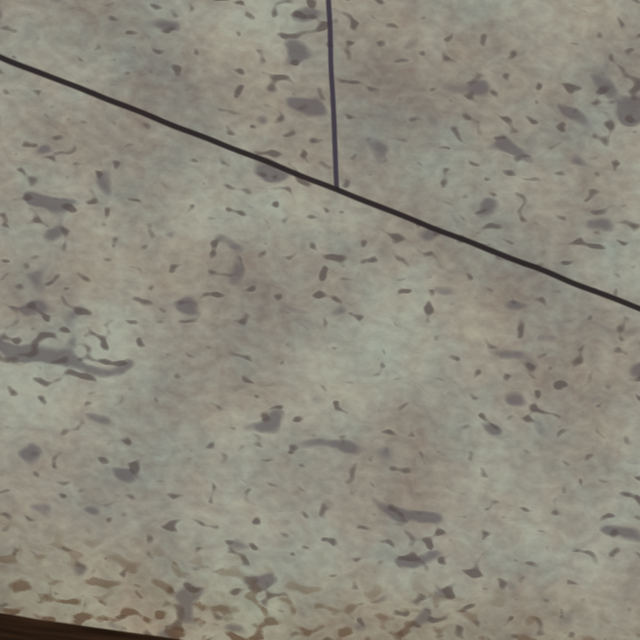
Write a Shadertoy shader that draws this texture.

```glsl
// Weathered stone slabs: one long sloping joint, a short upright joint above it,
// and a dark strip under the lower left edge. Layered gradient noise gives the
// pale and mauve mottling, the fine grain, and clustered pits and stains.

const vec3 PALE  = vec3(0.625, 0.625, 0.565);
const vec3 MID   = vec3(0.500, 0.472, 0.437);
const vec3 PIT   = vec3(0.335, 0.300, 0.290);
const vec3 STAIN = vec3(0.385, 0.365, 0.370);
const vec3 RUST  = vec3(0.360, 0.275, 0.205);
const vec3 JOINT = vec3(0.165, 0.145, 0.145);
const vec3 UPRIGHT_JOINT = vec3(0.235, 0.215, 0.260);
const vec3 STRIP = vec3(0.155, 0.105, 0.070);

const vec2 JOINT_LEFT  = vec2(0.0, 0.911);
const vec2 JOINT_RIGHT = vec2(1.0, 0.517);
const vec2 UPRIGHT_TOP  = vec2(0.513, 1.0);
const vec2 UPRIGHT_FOOT = vec2(0.526, 0.704);
const vec2 STRIP_LEFT  = vec2(0.0, 0.041);
const vec2 STRIP_RIGHT = vec2(0.285, 0.0);
const float JOINT_HALF_WIDTH = 0.0042;
const float UPRIGHT_HALF_WIDTH = 0.0038;
const float EDGE_SOFTNESS = 0.0022;
const float JOINT_WOBBLE = 0.0022;
const float PATCH_SCALE = 4.5;
const vec2 GRAIN_SCALE = vec2(48.0, 66.0);
const vec2 PIT_SCALE = vec2(40.0, 58.0);
const vec2 STAIN_SCALE = vec2(17.0, 25.0);

// Unit gradient from an integer hash of the lattice point.
vec2 gradient(vec2 cell) {
    uvec2 q = uvec2(ivec2(cell) + 4096);
    uint h = q.x * 73856093u ^ q.y * 19349663u;
    h = (h ^ (h >> 15)) * 2246822u;
    h = (h ^ (h >> 13)) * 3266489u;
    float angle = 6.28318 * float((h ^ (h >> 16)) & 65535u) / 65536.0;
    return vec2(cos(angle), sin(angle));
}

float noise(vec2 p) {
    vec2 i = floor(p), f = fract(p);
    vec2 u = f * f * f * (f * (f * 6.0 - 15.0) + 10.0);
    vec2 e = vec2(1.0, 0.0);
    float low  = mix(dot(gradient(i), f), dot(gradient(i + e), f - e), u.x);
    float high = mix(dot(gradient(i + e.yx), f - e.yx),
                     dot(gradient(i + 1.0), f - 1.0), u.x);
    return mix(low, high, u.y);
}

float fbm(vec2 p) {
    float sum = 0.0, amplitude = 1.0;
    for (int i = 0; i < 4; i++) {
        sum += amplitude * noise(p);
        p = mat2(1.6, 1.2, -1.2, 1.6) * p + 17.3;
        amplitude *= 0.5;
    }
    return sum;
}

// Signed distance to the line through a and b, positive on its left side.
float lineSide(vec2 p, vec2 a, vec2 b) {
    vec2 d = normalize(b - a);
    return d.x * (p.y - a.y) - d.y * (p.x - a.x);
}

float stroke(float dist, float halfWidth, float soft) {
    return 1.0 - smoothstep(halfWidth - soft, halfWidth + soft, abs(dist));
}

vec3 stone(vec2 p, float edgeHeight) {
    // Lean the grain along the long joint and bend it slightly.
    vec2 q = mat2(0.966, 0.259, -0.259, 0.966) * p;
    q = vec2(q.x, p.y + 0.22 * p.x);
    q += 0.008 * vec2(noise(p * 21.0), noise(p * 21.0 + 40.0));

    // Broad mottling, with fine grain over it.
    float mottling = fbm(p * PATCH_SCALE + 3.7);
    float grain = fbm(q * GRAIN_SCALE);
    float tone = 0.60 + 0.85 * mottling + 0.42 * grain;
    vec3 color = mix(MID, PALE, clamp(tone, -0.3, 1.15));

    // Drift between warm pink and cool green.
    float hue = fbm(p * 6.0 + 51.0) + 0.5 * noise(q * 32.0 + 9.0);
    color += hue * vec3(0.026, -0.006, -0.016);

    // Stains and pits gather in the same clusters.
    float cluster = fbm(p * 5.5 + 23.0);
    float stain = noise(q * STAIN_SCALE + 70.0) + 0.45 * cluster + 0.10 * grain;
    color = mix(color, STAIN, 0.75 * smoothstep(0.34, 0.56, stain));
    float pit = noise(q * PIT_SCALE + 31.0) + 0.30 * cluster + 0.15 * grain;
    color = mix(color, PIT, 0.72 * smoothstep(0.27, 0.58, pit));

    // Rusty flecks near the worn lower edge.
    float wear = 1.0 - smoothstep(0.0, 0.20, edgeHeight);
    float fleck = noise(q * vec2(32.0, 52.0) + 90.0) + 0.3 * grain;
    color += wear * vec3(0.015, 0.0, -0.025);
    return mix(color, RUST, 0.75 * wear * smoothstep(0.08, 0.42, fleck));
}

void mainImage(out vec4 fragColor, in vec2 fragCoord) {
    vec2 p = fragCoord / iResolution.xy;
    float soft = max(EDGE_SOFTNESS, 0.75 / iResolution.y);
    vec2 wobble = JOINT_WOBBLE * vec2(noise(p * 13.0), noise(p * 13.0 + 60.0));

    float joint = lineSide(p + wobble, JOINT_LEFT, JOINT_RIGHT);
    float upright = lineSide(p + wobble, UPRIGHT_FOOT, UPRIGHT_TOP);
    float edgeHeight = lineSide(p + wobble, STRIP_LEFT, STRIP_RIGHT);
    vec3 color = stone(p, edgeHeight);

    // Joints, the upright one only above the long one.
    float above = smoothstep(-soft, soft, joint);
    color = mix(color, UPRIGHT_JOINT, 0.92 * above * stroke(upright, UPRIGHT_HALF_WIDTH, soft));
    color = mix(color, JOINT, 0.95 * stroke(joint, JOINT_HALF_WIDTH, soft));

    // Dark strip below the slab, with faint lengthwise streaks.
    vec3 strip = STRIP * (1.0 + 0.5 * noise(vec2(p.x * 9.0, edgeHeight * 140.0)));
    color = mix(strip, color, smoothstep(-soft, soft, edgeHeight));
    fragColor = vec4(clamp(color, 0.0, 1.0), 1.0);
}
```
